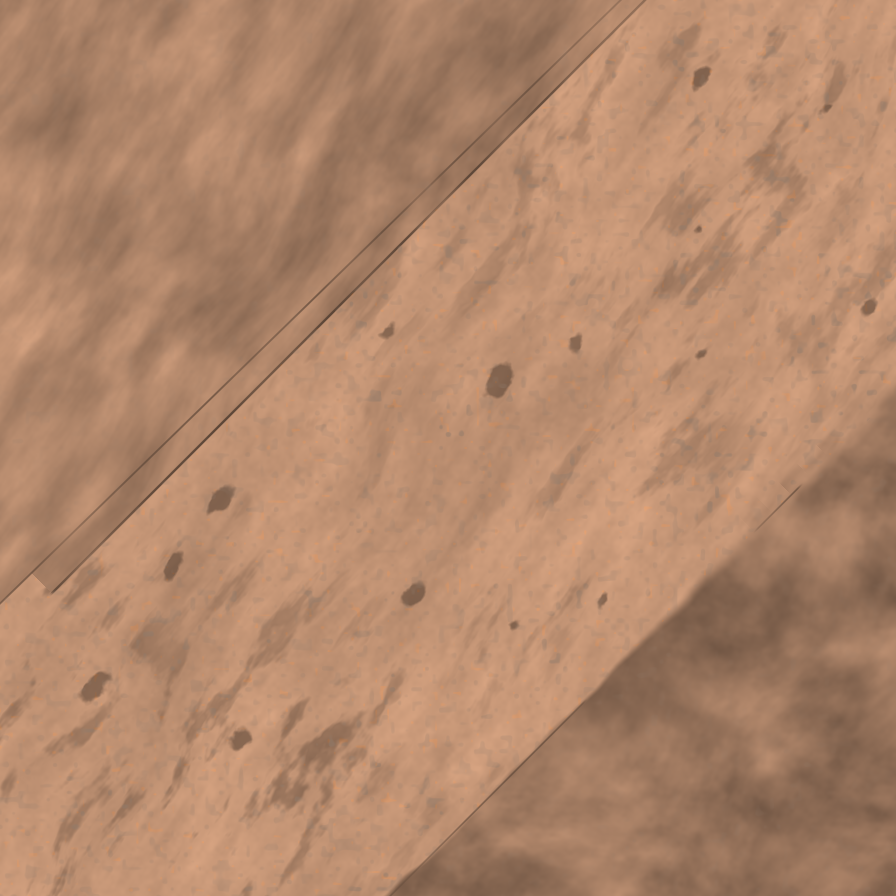
Reproduce this texture procedurally as a Shadertoy shader.

```glsl
// Weathered sandstone slab with diagonal bedding seams, slanted grain and small pits
#define STONE_TINT vec3(1.0, 0.76, 0.60)
#define FLECK_GREY vec3(0.56, 0.48, 0.42)
#define SLAB_TONE 0.768
#define UPPER_TONE 0.665
#define LOWER_TONE 0.595
#define PIT_TONE 0.49
#define SEAM_TONE 0.36
#define UPPER_SEAM 0.198
#define LOWER_SEAM -0.308
#define SEAM_HALF_WIDTH 0.0012
#define GRAIN_DIR vec2(0.56, 0.83)
#define PIT_COUNT 16

float hash(vec2 p) {
    vec3 q = fract(vec3(p.xyx) * 0.1031);
    q += dot(q, q.yzx + 33.33);
    return fract((q.x + q.y) * q.z);
}

// Smooth value noise in -1..1
float noise(vec2 p) {
    vec2 cell = floor(p), f = fract(p);
    f = f * f * (3.0 - 2.0 * f);
    float low = mix(hash(cell), hash(cell + vec2(1, 0)), f.x);
    float high = mix(hash(cell + vec2(0, 1)), hash(cell + vec2(1, 1)), f.x);
    return mix(low, high, f.y) * 2.0 - 1.0;
}

float fbm(vec2 p) {
    float sum = 0.0, amp = 0.5;
    for (int i = 0; i < 4; i++) {
        sum += amp * noise(p + 50.0);
        p = mat2(0.96, 0.28, -0.28, 0.96) * p * 2.03 + 17.3;
        amp *= 0.52;
    }
    return sum;
}

float line(float dist, float halfWidth, float px) {
    return 1.0 - smoothstep(halfWidth - 0.6 * px, halfWidth + 0.8 * px, abs(dist));
}

float span(float lo, float hi, float x) {
    return smoothstep(lo, lo + 0.01, x) * (1.0 - smoothstep(hi - 0.01, hi, x));
}

// Ragged pits strewn over the middle slab
float pits(vec2 uv, float px) {
    float cover = 0.0;
    vec2 wobble = 0.006 * vec2(fbm(uv * 45.0), fbm(uv * 45.0 + 31.0));
    for (int i = 0; i < PIT_COUNT; i++) {
        float k = float(i);
        float along = mix(0.15, 1.3, (k + hash(vec2(k, 3.0))) / float(PIT_COUNT));
        float across = mix(LOWER_SEAM + 0.03, UPPER_SEAM - 0.04, hash(vec2(k, 8.0)));
        vec2 center = vec2(along - across, along + across) * 0.7071;
        float radius = mix(0.005, 0.019, pow(hash(vec2(k, 14.0)), 2.5));
        vec2 d = uv - center + wobble * 1.6;
        d = vec2(dot(d, GRAIN_DIR) * 0.7, dot(d, vec2(-GRAIN_DIR.y, GRAIN_DIR.x)) * 1.15);
        float shape = length(d) - radius;
        cover = max(cover, 1.0 - smoothstep(-0.002 - px, 0.001 + px, shape));
    }
    return cover;
}

void mainImage(out vec4 fragColor, in vec2 fragCoord) {
    vec2 uv = fragCoord / iResolution.xy;
    float px = 1.0 / iResolution.y;
    float along = (uv.x + uv.y) * 0.7071;
    float across = (uv.y - uv.x) * 0.7071;

    // Grain axes: x runs with the streaks, y crosses them
    vec2 bent = uv + 0.02 * vec2(noise(uv * 7.0), noise(uv * 7.0 + 40.0));
    vec2 grain = vec2(dot(bent, GRAIN_DIR), dot(bent, vec2(-GRAIN_DIR.y, GRAIN_DIR.x)));
    float broad = fbm(grain * vec2(3.0, 6.0));
    float streak = fbm(grain * vec2(12.0, 34.0) + 9.0);
    float grit = 0.6 * noise(grain * vec2(75.0, 120.0)) + 0.4 * noise(uv * 190.0);

    // Middle slab with broken dark crevices
    float wear = 0.5 + 0.5 * smoothstep(0.7, 0.15, along) + 0.9 * broad;
    float crevice = smoothstep(0.08, 0.5, fbm(grain * vec2(14.0, 42.0) + 70.0) + 0.2 * grit);
    float slab = SLAB_TONE + 0.05 * broad + 0.08 * streak + 0.03 * grit;
    slab += 0.025 * smoothstep(-0.12, LOWER_SEAM, across);
    slab -= 0.17 * crevice * clamp(wear, 0.1, 1.2);
    slab = mix(slab, PIT_TONE + 0.05 * streak, 0.9 * pits(uv, px));

    // Softer outer layers
    float upper = UPPER_TONE + 0.13 * fbm(bent * 7.0 + 5.0) + 0.14 * streak + 0.015 * grit;
    float blotch = fbm(bent * vec2(15.0, 18.0) + 23.0);
    float lower = LOWER_TONE + 0.2 * blotch + 0.05 * streak + 0.015 * grit;
    lower -= 0.07 * exp(-90.0 * dot(uv - vec2(0.78, 0.3), uv - vec2(0.78, 0.3)));

    // Join the layers along the seams
    float outerSeam = UPPER_SEAM + 0.036 - 0.014 * along;
    float upperEdge = along < 0.28 ? outerSeam : UPPER_SEAM;
    float lowerEdge = LOWER_SEAM + 0.004 * noise(vec2(along * 30.0, 2.0));
    float tone = mix(slab, upper, smoothstep(-px, px, across - upperEdge));
    float soft = mix(0.002, 0.012, smoothstep(0.6, 0.95, along));
    tone = mix(lower, tone, smoothstep(-soft - px, soft + px, across - lowerEdge));

    // Square chips broken from the lower edge
    float block = floor(along * 34.0);
    float chipHeight = 0.006 + 0.014 * hash(vec2(block, 5.0));
    float chip = span(0.88, 1.03, along) * span(LOWER_SEAM, LOWER_SEAM + chipHeight + 0.01, across);
    tone += chip * (hash(vec2(block, 11.0)) - 0.6) * 0.2;

    // Hairline seams of uneven darkness
    float uneven = 0.75 + 0.3 * noise(vec2(along * 18.0, 6.0));
    float seam = line(across - UPPER_SEAM, SEAM_HALF_WIDTH, px) * smoothstep(0.275, 0.285, along);
    seam = max(seam, 0.7 * line(across - outerSeam, SEAM_HALF_WIDTH * 0.8, px));
    float lowerCracks = span(0.3, 0.62, along) + span(0.88, 0.96, along);
    seam = max(seam, 0.65 * lowerCracks * line(across - LOWER_SEAM, SEAM_HALF_WIDTH * 0.7, px));
    tone = mix(tone, SEAM_TONE, clamp(seam * uneven, 0.0, 1.0));

    // Mineral flecks, mostly grey with a few orange
    vec3 color = STONE_TINT * clamp(tone, 0.3, 0.84);
    float inSlab = step(lowerEdge, across) * step(across, upperEdge);
    float grey = smoothstep(0.35, 0.8, noise(uv * 130.0 + 12.0)) * (0.2 + 0.3 * crevice);
    color = mix(color, FLECK_GREY, grey * mix(0.3, 1.0, inSlab));
    color += vec3(0.05, 0.0, -0.04) * smoothstep(0.7, 0.95, noise(uv * 150.0 + 77.0)) * inSlab;
    fragColor = vec4(color, 1.0);
}
```
